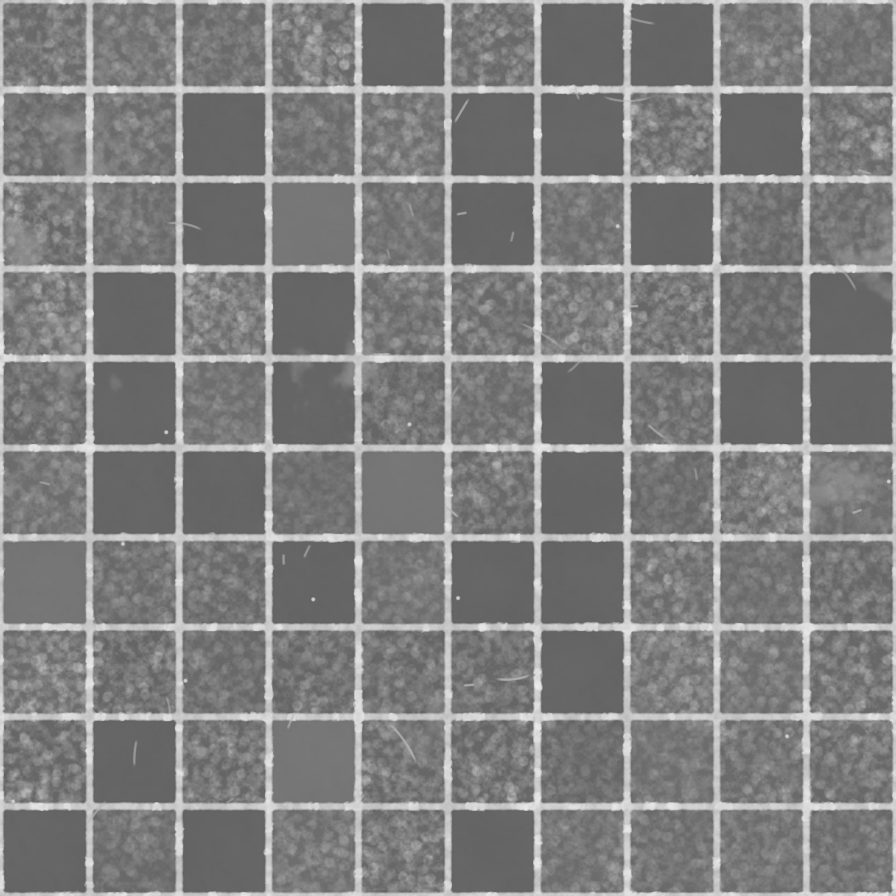
A three.js fragment shader for this texture:

```glsl
// Ten by ten worn grey square tiles with pale rough grout, speckle, scratches and stains.
varying vec2 vUv;

float hash(vec2 p) {
  vec3 q = fract(p.xyx * vec3(0.1031, 0.1030, 0.0973));
  q += dot(q, q.yzx + 33.33);
  return fract((q.x + q.y) * q.z);
}

// Value noise that wraps after a whole number of cells
float noise(vec2 p, float period) {
  vec2 i = floor(p), f = fract(p);
  f = f * f * (3.0 - 2.0 * f);
  vec2 a = mod(i, period), b = mod(i + 1.0, period);
  return mix(mix(hash(a), hash(vec2(b.x, a.y)), f.x),
             mix(hash(vec2(a.x, b.y)), hash(b), f.x), f.y);
}

float fbm(vec2 uv, float freq) {
  float sum = 0.0, amp = 0.533;
  for (int i = 0; i < 4; i++) {
    sum += amp * noise(uv * freq + 0.37 * float(i), freq);
    freq *= 2.0;
    amp *= 0.5;
  }
  return sum;
}

// Overlapping translucent grains, one per wrapped cell
float grains(vec2 uv, float freq) {
  vec2 p = uv * freq, cell = floor(p);
  float sum = 0.0;
  for (int y = -1; y <= 1; y++) {
    for (int x = -1; x <= 1; x++) {
      vec2 c = cell + vec2(x, y), id = mod(c, freq);
      vec2 center = c + vec2(hash(id + 11.3), hash(id + 47.9));
      float strength = hash(id + 83.1);
      sum += strength * strength * smoothstep(0.8, 0.45, length(p - center));
    }
  }
  return sum;
}

// Shortest offset on the repeating ten by ten field
vec2 wrapOffset(vec2 d) {
  return d - 10.0 * floor(d / 10.0 + 0.5);
}

void main() {
  vec2 p = vUv * 10.0;
  vec2 id = mod(floor(p), 10.0);
  vec2 local = abs(fract(p) - 0.5);
  float kind = hash(id + 5.7);
  float tone = hash(id + 29.3);
  float fine = fbm(vUv, 160.0);
  float broad = fbm(vUv, 20.0);

  // Tile face: plain dark, plain mid or speckled
  float plainDark = step(kind, 0.28);
  float plainMid = step(kind, 0.35) - plainDark;
  float speckled = 1.0 - plainDark - plainMid;
  float speckle = 0.55 * grains(vUv, 110.0) + 1.5 * (fine - 0.38);
  speckle = clamp(speckle, 0.0, 1.5) * (0.55 + 0.9 * broad);
  float shade = 0.397 + 0.02 * broad + 0.015 * (fine - 0.5);
  shade += plainMid * (0.055 + 0.025 * tone);
  shade += speckled * (0.035 * hash(id + 61.1) + mix(0.09, 0.19, tone) * speckle);

  // Cloudy stains
  float cloud = fbm(vUv, 30.0);
  for (int i = 0; i < 6; i++) {
    float n = float(i);
    vec2 center = 10.0 * vec2(hash(vec2(n, 3.1)), hash(vec2(n, 8.6)));
    float reach = length(wrapOffset(p - center)) + 1.3 * (cloud - 0.5);
    float stain = smoothstep(0.5, 0.05, reach);
    shade = mix(shade, 0.64, stain * mix(0.25, 0.65, hash(vec2(n, 14.2))));
  }

  // Rounded tile outline with chipped grout edges
  vec2 corner = max(local - 0.427, 0.0);
  float rim = length(corner) - 0.032;
  float chip = smoothstep(0.58, 0.75, noise(vUv * 80.0, 80.0));
  rim += 0.012 * (fine - 0.5) + 0.018 * chip * (noise(vUv * 320.0, 320.0) - 0.2);
  shade -= 0.02 * smoothstep(-0.06, 0.0, rim);
  float grout = mix(0.64, 0.79, smoothstep(-0.002, 0.024, rim));
  grout += 0.14 * (fine - 0.5) + 0.07 * chip + 0.05 * (broad - 0.5);
  shade = mix(shade, grout, smoothstep(-0.012, 0.010, rim));

  // Bent hairline scratches and small chips
  for (int i = 0; i < 34; i++) {
    float n = float(i);
    vec2 center = 10.0 * vec2(hash(vec2(n, 21.7)), hash(vec2(n, 35.2)));
    float angle = 6.2832 * hash(vec2(n, 42.8));
    float size = hash(vec2(n, 56.4));
    float halfLength = mix(0.06, 0.3, size * size);
    vec2 d = wrapOffset(p - center);
    vec2 q = vec2(dot(d, vec2(cos(angle), sin(angle))),
                  dot(d, vec2(-sin(angle), cos(angle))));
    q.y -= 1.6 * (hash(vec2(n, 67.5)) - 0.5) * q.x * q.x;
    float along = smoothstep(halfLength, halfLength * 0.6, abs(q.x));
    float scratch = along * smoothstep(0.022, 0.004, abs(q.y));
    shade = mix(shade, 0.72, scratch * mix(0.4, 0.85, hash(vec2(n, 71.9))));
    vec2 spot = 10.0 * vec2(hash(vec2(n, 85.3)), hash(vec2(n, 94.6)));
    float dotMark = smoothstep(0.032, 0.01, length(wrapOffset(p - spot)));
    shade = mix(shade, 0.8, dotMark * step(22.0, n));
  }

  gl_FragColor = vec4(vec3(shade), 1.0);
}
```
